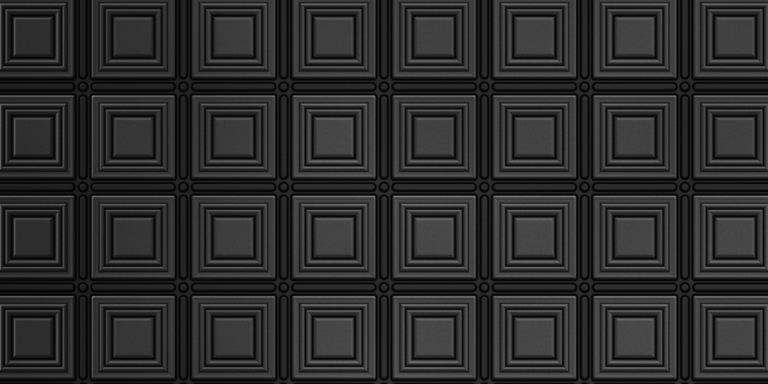
Write a Shadertoy shader that draws this pattern.

```glsl
const float PITCH = 0.2612;                 // tile size in canvas heights
const vec2 CROSSING = vec2(0.0, 0.0125);    // one rail crossing, from canvas centre

float hash(vec2 p) {
    return fract(sin(dot(p, vec2(127.1, 311.7))) * 43758.55);
}

vec2 randomDirection(vec2 p) {
    float angle = 6.2832 * hash(p);
    return vec2(cos(angle), sin(angle));
}

float gradientNoise(vec2 p) {
    vec2 i = floor(p), f = fract(p);
    vec2 u = f * f * (3.0 - 2.0 * f);
    vec2 e = vec2(0.0, 1.0);
    float a = dot(randomDirection(i), f);
    float b = dot(randomDirection(i + e.yx), f - e.yx);
    float c = dot(randomDirection(i + e.xy), f - e.xy);
    float d = dot(randomDirection(i + e.yy), f - e.yy);
    return mix(mix(a, b, u.x), mix(c, d, u.x), u.y);
}

float bump(float x, float center, float width) {
    float t = (x - center) / width;
    return exp(-t * t);
}

float plateau(float dist, float bevel) {
    return 1.0 - smoothstep(-bevel, bevel, dist);
}

float roundedBox(vec2 p, float halfSize, float radius) {
    vec2 q = abs(p) - halfSize + radius;
    return length(max(q, 0.0)) + min(max(q.x, q.y), 0.0) - radius;
}

// Offset from the nearest rail crossing
vec2 crossingOffset(vec2 p) {
    return fract(p + 0.5) - 0.5;
}

// Capsule rails between crossings, with a round stud on each crossing
float railDistance(vec2 g) {
    vec2 a = abs(g);
    float along = max(a.x, a.y), across = min(a.x, a.y);
    float capsule = length(vec2(max(0.122 - along, 0.0), across)) - 0.031;
    return min(capsule, length(g) - 0.036);
}

float reliefHeight(vec2 p) {
    vec2 g = crossingOffset(p);
    vec2 c = 0.5 - abs(g);
    float ring = max(c.x, c.y);
    float h = 0.016 * plateau(roundedBox(c, 0.412, 0.025), 0.014);
    h += 0.008 * bump(ring, 0.395, 0.016);
    h += 0.020 * bump(ring, 0.313, 0.018);
    h += 0.020 * bump(ring, 0.256, 0.020);
    h += 0.016 * plateau(ring - 0.183, 0.016);
    return h + 0.016 * plateau(railDistance(g), 0.016);
}

vec2 reliefSlope(vec2 p, float stepSize) {
    vec2 e = vec2(stepSize, 0.0);
    return vec2(reliefHeight(p + e.xy) - reliefHeight(p - e.xy),
                reliefHeight(p + e.yx) - reliefHeight(p - e.yx)) / (2.0 * stepSize);
}

// Dark seams between the stepped mouldings and around the rails
float grooveShade(vec2 p) {
    vec2 g = crossingOffset(p);
    vec2 c = 0.5 - abs(g);
    float ring = max(c.x, c.y);
    float shade = 0.95 * bump(roundedBox(c, 0.426, 0.025), 0.0, 0.013);
    shade = max(shade, 0.95 * bump(railDistance(g), 0.008, 0.013));
    shade = max(shade, 0.60 * bump(ring, 0.341, 0.010));
    shade = max(shade, 0.88 * bump(ring, 0.284, 0.012));
    return max(shade, 0.94 * bump(ring, 0.211, 0.017));
}

// Broad uneven sheen, darker towards the left
float sheen(vec2 uv, vec2 tile) {
    float level = mix(0.165, 0.255, smoothstep(0.0, 0.48, uv.x));
    level += 0.025 * gradientNoise(uv * vec2(5.0, 3.0) + 4.0);
    level += 0.025 * (0.5 - uv.y) * uv.x;
    return level * (0.95 + 0.1 * hash(tile));
}

void mainImage(out vec4 fragColor, in vec2 fragCoord) {
    vec2 uv = fragCoord / iResolution.xy;
    vec2 canvas = (fragCoord - 0.5 * iResolution.xy) / iResolution.y;
    vec2 p = (canvas - CROSSING) / PITCH;
    vec2 c = 0.5 - abs(crossingOffset(p));

    // Directional light, stronger across the upright edges at the left
    float leftGlow = 1.0 - smoothstep(0.0, 0.35, uv.x);
    vec2 light = vec2(mix(0.3, -0.75, leftGlow), 0.65);
    float facing = dot(-reliefSlope(p, 0.007), light);

    float base = sheen(uv, floor(p));
    base *= mix(0.62, 1.0, plateau(roundedBox(c, 0.42, 0.025), 0.01));
    float tone = base * max(1.0 + 0.8 * facing, 0.12);
    tone += (0.16 + 0.16 * leftGlow) * pow(max(facing, 0.0), 2.0);
    tone *= 1.0 - grooveShade(p);

    // Fine satin grain
    tone *= 1.0 + 0.06 * gradientNoise(p * 38.0);
    tone += 0.012;
    fragColor = vec4(vec3(clamp(tone, 0.0, 1.0)), 1.0);
}
```
